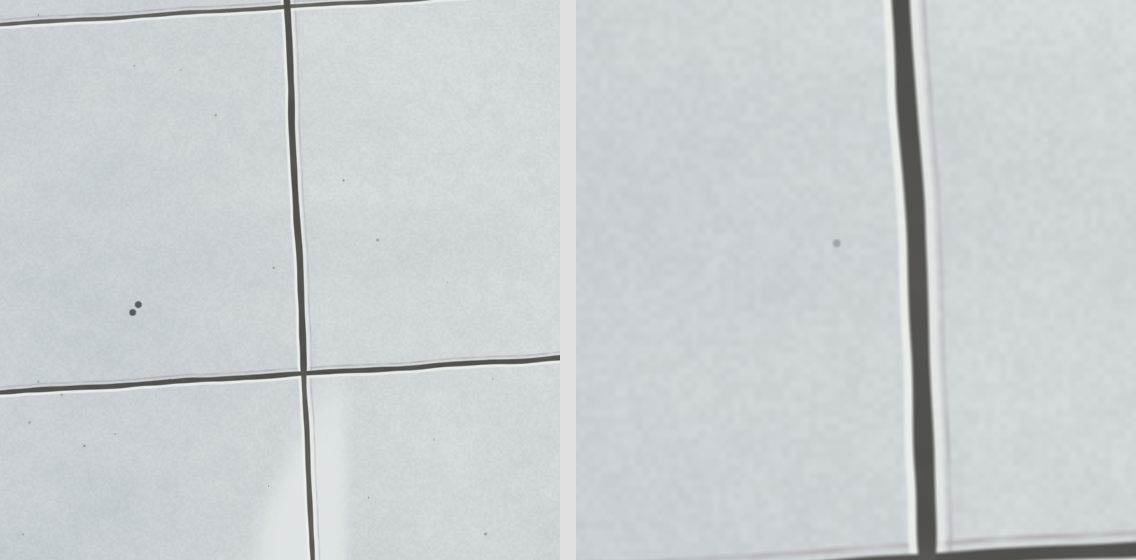
Left: the whole. Right: its middle third, enlarged.
This texture is drawn by a three.js fragment shader. Its source:

```glsl
// Pale square floor tiles with thin dark slanted joints, bright rims, specks and a soft glare.
#define TILE_SIZE 0.657
#define COLUMN_ORIGIN 0.560
#define COLUMN_LEAN 0.048
#define ROW_ORIGIN 0.2995
#define ROW_SLOPE 0.0605
#define COLUMN_HALF_WIDTH 0.0056
#define ROW_HALF_WIDTH 0.0043
#define RIM_WIDTH 0.0026
#define EDGE_SOFTNESS 0.0017
#define SPECK_CELLS 11.0
#define GRAIN 0.030

varying vec2 vUv;

const vec3 TILE_DARK = vec3(0.755, 0.782, 0.800);
const vec3 TILE_LIGHT = vec3(0.835, 0.855, 0.860);
const vec3 GLARE = vec3(0.885, 0.902, 0.900);
const vec3 RIM = vec3(0.925, 0.935, 0.915);
const vec3 MAUVE = vec3(0.690, 0.665, 0.690);
const vec3 JOINT = vec3(0.300, 0.300, 0.285);
const vec3 JOINT_WORN = vec3(0.430, 0.420, 0.400);
const vec3 SPECK = vec3(0.300, 0.310, 0.320);

float hash(vec2 p) {
  vec3 q = fract(vec3(p.xyx) * 0.1031);
  q += dot(q, q.yzx + 33.33);
  return fract((q.x + q.y) * q.z);
}

float noise(vec2 p) {
  vec2 cell = floor(p);
  vec2 f = fract(p);
  f = f * f * (3.0 - 2.0 * f);
  return mix(mix(hash(cell), hash(cell + vec2(1.0, 0.0)), f.x),
             mix(hash(cell + vec2(0.0, 1.0)), hash(cell + 1.0), f.x), f.y);
}

float fbm(vec2 p) {
  float sum = 0.0;
  float gain = 0.5;
  for (int i = 0; i < 4; i++) {
    sum += gain * noise(p);
    p = p * 2.03 + 17.0;
    gain *= 0.5;
  }
  return sum / 0.9375;
}

// Soft band of a given half width around distance zero
float band(float d, float halfWidth) {
  return 1.0 - smoothstep(halfWidth - EDGE_SOFTNESS, halfWidth + EDGE_SOFTNESS, abs(d));
}

// Signed distance to the nearest joint, and the index of that joint
vec2 nearestJoint(float x, float spacing) {
  float id = floor(x / spacing + 0.5);
  return vec2(x - id * spacing, id);
}

// Sparse small specks of random size and strength
float specks(vec2 uv) {
  vec2 cell = floor(uv * SPECK_CELLS);
  vec2 center = 0.2 + 0.6 * vec2(hash(cell + 3.1), hash(cell + 8.7));
  float size = mix(0.001, 0.0035, hash(cell + 21.0));
  float d = length(fract(uv * SPECK_CELLS) - center) / SPECK_CELLS;
  float present = step(0.86, hash(cell + 40.0));
  return present * mix(0.15, 0.5, hash(cell + 55.0)) * (1.0 - smoothstep(size * 0.4, size + 0.001, d));
}

void main() {
  vec2 uv = vUv;

  // Slanted joints with a slight wobble
  float wobbleX = (noise(vec2(uv.y * 13.0, 2.0)) - 0.5) * 0.004;
  float wobbleY = (noise(vec2(uv.x * 15.0, 9.0)) - 0.5) * 0.003;
  vec2 column = nearestJoint(uv.x - COLUMN_ORIGIN + COLUMN_LEAN * uv.y + wobbleX, TILE_SIZE);
  vec2 row = nearestJoint(uv.y - ROW_ORIGIN - ROW_SLOPE * uv.x + wobbleY, TILE_SIZE);
  float upper = smoothstep(0.32, 0.35, uv.y);
  float columnWidth = COLUMN_HALF_WIDTH * mix(0.78, 1.0, upper) * mix(0.9, 1.1, noise(uv.yy * 20.0));
  float rowWidth = ROW_HALF_WIDTH * (1.0 - 0.2 * row.y) * mix(0.85, 1.1, noise(uv.xx * 24.0));

  // Tile body: broad light gradient, mottling and grain
  float light = 0.30 + 0.42 * smoothstep(0.1, 0.85, uv.x) + 0.16 * uv.y;
  light += 0.5 * (fbm(uv * vec2(5.0, 9.0)) - 0.5) + 0.3 * (fbm(uv * 45.0 + 7.0) - 0.5);
  vec3 color = mix(TILE_DARK, TILE_LIGHT, clamp(light, 0.0, 1.1));
  color += GRAIN * (noise(uv * 240.0) - 0.5);

  // Glare widening toward the bottom edge
  float glareLeft = mix(0.445, 0.555, smoothstep(0.0, 0.36, uv.y));
  float glare = smoothstep(glareLeft - 0.02, glareLeft + 0.05, uv.x)
              * (1.0 - smoothstep(0.595, 0.64, uv.x))
              * (1.0 - smoothstep(0.16, 0.45, uv.y));
  color = mix(color, GLARE, 0.85 * glare);

  // Scattered specks and one pair of larger spots
  color = mix(color, SPECK, specks(uv));
  for (int i = 0; i < 2; i++) {
    vec2 spot = vec2(0.237, 0.442) + float(i) * vec2(0.010, 0.014);
    color = mix(color, SPECK, 0.9 * (1.0 - smoothstep(0.004, 0.008, length(uv - spot))));
  }

  // Bright rims and faint mauve fringes beside the joints
  float fringe = noise(uv * 70.0);
  color = mix(color, MAUVE, (0.25 + 0.4 * fringe) * band(column.x - columnWidth - 0.0085, 0.0012));
  color = mix(color, MAUVE, (0.3 + 0.5 * fringe) * band(row.x - rowWidth - 0.0055, 0.0016));
  color = mix(color, RIM, 0.9 * band(column.x + columnWidth + RIM_WIDTH, RIM_WIDTH));
  color = mix(color, RIM, 0.65 * band(column.x - columnWidth - RIM_WIDTH, RIM_WIDTH));
  color = mix(color, RIM, 0.85 * band(row.x + rowWidth + RIM_WIDTH, RIM_WIDTH));

  // Dark joints, paler where worn and along the upper row
  float wear = 0.35 * fbm(uv * 30.0);
  color = mix(color, mix(JOINT, JOINT_WORN, wear + 0.5 * row.y), band(row.x, rowWidth));
  color = mix(color, mix(JOINT, JOINT_WORN, wear + 0.3 * (1.0 - upper)), band(column.x, columnWidth));

  gl_FragColor = vec4(color, 1.0);
}
```
